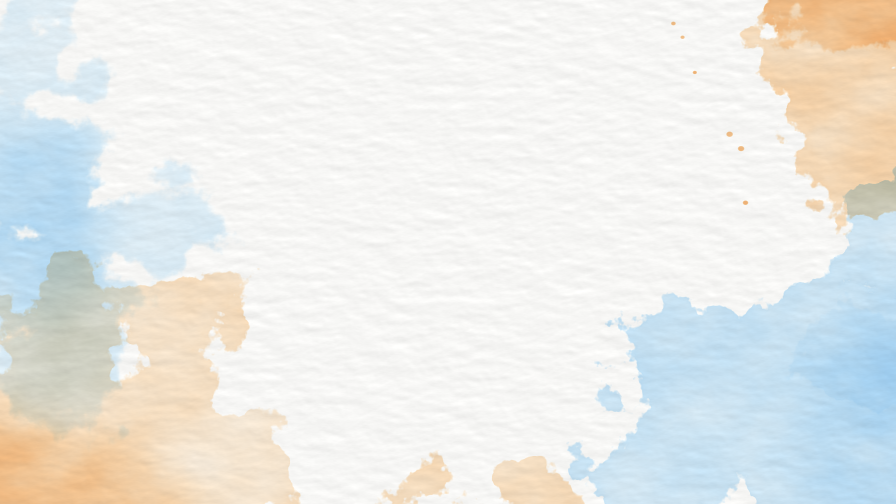
This background is drawn by a WebGL 2 fragment shader. Its source:

```glsl
#version 300 es
precision highp float;
// Blue and ochre watercolour washes bleeding in from the edges of textured white paper.

#define FRAY 0.15        // raggedness of the wash outlines
#define WARP 0.07        // large scale bending of the outlines
#define GRAIN 0.10       // relief of the paper
#define MOTTLE 0.9       // unevenness of the pigment
#define RIM 0.22         // extra pigment along a drying edge
#define DROPS 6          // spatter count
#define PAPER vec3(0.966, 0.965, 0.958)
#define BLUE vec3(0.79, 0.905, 0.985)
#define OCHRE vec3(0.985, 0.885, 0.765)

uniform vec2 u_resolution;
out vec4 fragColor;

float hash(vec2 cell) {
  uvec2 q = uvec2(ivec2(cell)) * uvec2(1597334673u, 3812015801u);
  uint n = (q.x ^ q.y) * 1597334673u;
  n = (n ^ (n >> 15)) * 2246822519u;
  return float((n ^ (n >> 13)) >> 8) / 16777216.0;
}

float noise(vec2 p) {
  vec2 i = floor(p), f = fract(p);
  f = f * f * (3.0 - 2.0 * f);
  return mix(mix(hash(i), hash(i + vec2(1, 0)), f.x),
             mix(hash(i + vec2(0, 1)), hash(i + vec2(1, 1)), f.x), f.y);
}

float fbm(vec2 p) {
  float sum = 0.0, gain = 0.5;
  for (int i = 0; i < 5; i++) {
    sum += gain * noise(p);
    p = mat2(1.6, 1.2, -1.2, 1.6) * p + 7.3;
    gain *= 0.52;
  }
  return sum;
}

// Approximate signed distance to an ellipse
float oval(vec2 p, float x, float y, float rx, float ry) {
  return (length((p - vec2(x, y)) / vec2(rx, ry)) - 1.0) * min(rx, ry);
}

// Soft pool of pigment, strongest at the middle of an ellipse
float pool(vec2 p, float x, float y, float rx, float ry) {
  return smoothstep(1.25, 0.45, length((p - vec2(x, y)) / vec2(rx, ry)));
}

float leftBlue(vec2 p) {
  float d = min(oval(p, 0.05, 0.91, 0.085, 0.12), oval(p, 0.15, 0.845, 0.058, 0.05));
  d = min(d, min(oval(p, 0.06, 0.65, 0.155, 0.15), oval(p, 0.255, 0.555, 0.19, 0.085)));
  d = min(d, min(oval(p, 0.325, 0.65, 0.045, 0.035), oval(p, 0.07, 0.44, 0.19, 0.13)));
  return min(d, oval(p, 0.125, 0.29, 0.125, 0.19));
}

float rightBlue(vec2 p) {
  float d = min(oval(p, 1.78, 0.51, 0.115, 0.13), oval(p, 1.60, 0.31, 0.14, 0.14));
  d = min(d, min(oval(p, 1.355, 0.30, 0.115, 0.12), oval(p, 1.49, 0.19, 0.25, 0.17)));
  return min(d, min(oval(p, 1.32, 0.06, 0.165, 0.11), oval(p, 1.78, 0.17, 0.38, 0.29)));
}

float lowerOchre(vec2 p) {
  float d = min(oval(p, 0.347, 0.38, 0.127, 0.08), oval(p, 0.345, 0.236, 0.11, 0.16));
  d = min(d, min(oval(p, 0.45, 0.06, 0.125, 0.13), oval(p, 0.185, 0.04, 0.30, 0.21)));
  d = min(d, min(oval(p, 0.125, 0.30, 0.11, 0.19), oval(p, 0.0, 0.12, 0.14, 0.12)));
  return min(d, min(oval(p, 0.845, 0.04, 0.09, 0.06), oval(p, 1.065, 0.0, 0.095, 0.065)));
}

float upperOchre(vec2 p) {
  float d = min(oval(p, 1.68, 0.92, 0.165, 0.165), oval(p, 1.77, 0.79, 0.21, 0.12));
  return min(d, oval(p, 1.73, 0.65, 0.11, 0.07));
}

// Spatter falling along a slanted path, with hashed offsets and sizes
float spatter(vec2 p) {
  float d = 1.0;
  for (int i = 0; i < DROPS; i++) {
    float k = float(i), h = hash(vec2(k, 3.0));
    vec2 c = mix(vec2(1.35, 0.97), vec2(1.48, 0.62), k / float(DROPS - 1));
    c += 0.06 * (vec2(h, hash(vec2(k, 9.0))) - 0.5);
    d = min(d, length((p - c) * vec2(0.9, 1.1)) - mix(0.003, 0.006, h));
  }
  return d;
}

// Coverage of a wash, with pigment gathered just inside its edge
float wash(float d, float soft) {
  return smoothstep(soft, -soft, d) * (1.0 + RIM * exp(-abs(d) / 0.006));
}

void main() {
  vec2 p = gl_FragCoord.xy / u_resolution.y;
  p.x += 0.5 * (16.0 / 9.0 - u_resolution.x / u_resolution.y);
  float aa = 0.8 / u_resolution.y;

  // Ragged outlines, one pattern for each pigment
  vec2 w = p + WARP * (vec2(fbm(p * 7.0), fbm(p * 7.0 + 31.0)) - 0.48);
  float frayA = FRAY * (fbm(p * 15.0 + 11.0) - 0.48);
  float frayB = FRAY * (fbm(p * 15.0 + 57.0) - 0.48);
  float mottle = 1.0 + MOTTLE * (fbm(p * vec2(8.0, 11.0) + 83.0) - 0.48);

  // Blue pigment
  float leftTone = 0.48 + 0.65 * pool(w, 0.02, 0.57, 0.24, 0.22) + 0.25 * pool(w, 0.1, 0.35, 0.18, 0.2);
  float rightTone = 0.85 + 0.4 * pool(w, 1.78, 0.12, 0.20, 0.32);
  rightTone += 0.2 * smoothstep(0.006, -0.006, oval(w, 1.72, 0.28, 0.14, 0.12) + frayB);
  float blue = wash(leftBlue(w) + frayA, aa + 0.014) * leftTone;
  blue += wash(rightBlue(w) + frayA, aa + 0.003) * rightTone;

  // Ochre pigment
  float lowTone = 0.85 + 1.1 * pool(w, 0.0, 0.0, 0.36, 0.19) - 0.25 * pool(w, 0.48, 0.08, 0.14, 0.16);
  float highTone = 1.15 + 1.2 * smoothstep(0.008, -0.008, oval(w, 1.70, 0.99, 0.16, 0.11) + frayA);
  float ochre = wash(lowerOchre(w) + frayB, aa + 0.004) * lowTone;
  ochre += wash(upperOchre(w) + frayB, aa + 0.004) * highTone;
  ochre += 2.6 * smoothstep(aa, -aa, spatter(p));

  // Paper relief lit from above, seen through the transparent pigments
  vec2 fibre = p * vec2(24.0, 65.0);
  float relief = fbm(fibre) - fbm(fibre + vec2(0.1, 0.45));
  vec3 color = PAPER * (1.0 + GRAIN * relief);
  color *= pow(BLUE, vec3(blue * mottle)) * pow(OCHRE, vec3(ochre * mottle));
  fragColor = vec4(clamp(color, 0.0, 1.0), 1.0);
}
```
